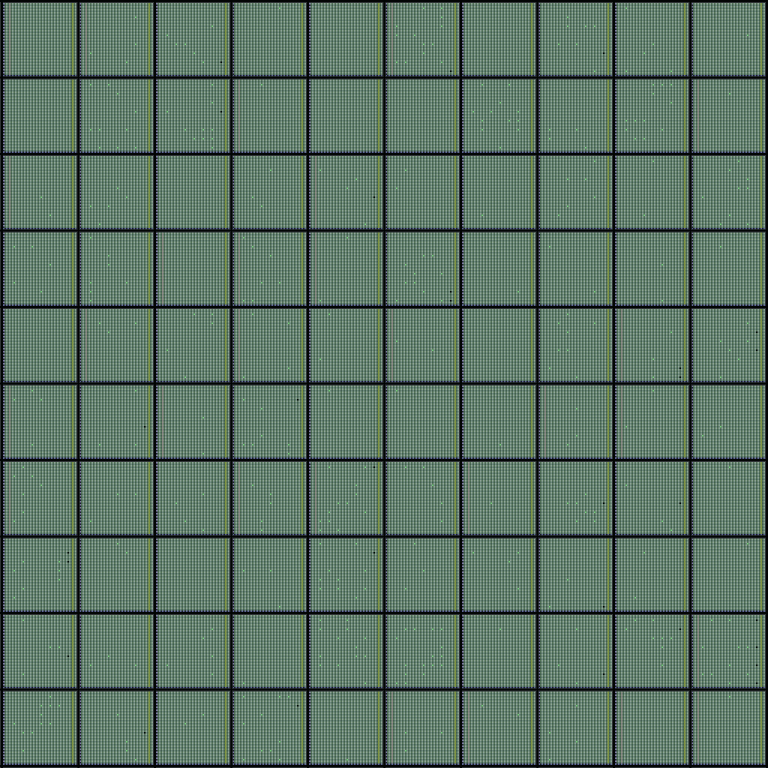
Reproduce this pattern procedurally as a three.js fragment shader.

```glsl
// Ten by ten panels of fine vertical stripes, parted by a thin black frame.
// Stripes carry a faint dash; each panel has a violet dashed edge, a yellow
// line near the right and a lattice of lit or dead dots chosen by a hash.
varying vec2 vUv;

const float UNITS = 512.0;      // layout units across the canvas
const float PANEL = 51.0;       // panel pitch
const float STRIPE = 2.0;       // stripe and dash pitch
const float DOT_PITCH = 6.0;
const vec2 DOT_COUNT = vec2(7.0, 8.0);
const vec2 DOT_START = vec2(6.5, 2.5);

const vec3 BLACK  = vec3(0.01, 0.02, 0.02);
const vec3 SLATE  = vec3(0.20, 0.22, 0.23);
const vec3 INK    = vec3(0.10, 0.12, 0.15);
const vec3 PINE   = vec3(0.26, 0.36, 0.31);
const vec3 FERN   = vec3(0.32, 0.46, 0.34);
const vec3 TEAL   = vec3(0.42, 0.55, 0.49);
const vec3 MINT   = vec3(0.57, 0.64, 0.60);
const vec3 VIOLET = vec3(0.50, 0.48, 0.66);
const vec3 BLUE   = vec3(0.37, 0.40, 0.60);
const vec3 YELLOW = vec3(0.50, 0.58, 0.26);
const vec3 ROSE   = vec3(0.56, 0.50, 0.50);
const vec3 LIT    = vec3(0.46, 0.78, 0.47);

float hash(vec2 p) {
  vec3 q = fract(vec3(p.xyx) * 0.1031);
  q += dot(q, q.yzx + 33.33);
  return fract((q.x + q.y) * q.z);
}

// Share of a sample of width w at x that lies between a and b.
float band(float x, float a, float b, float w) {
  return clamp((min(x + 0.5 * w, b) - max(x - 0.5 * w, a)) / w, 0.0, 1.0);
}

// Running integral of a square wave that is on in the first half.
float waveArea(float x, float period) {
  float t = x / period;
  return period * (0.5 * floor(t) + min(fract(t), 0.5));
}

// Square wave averaged over a sample of width w.
float wave(float x, float period, float w) {
  return (waveArea(x + 0.5 * w, period) - waveArea(x - 0.5 * w, period)) / w;
}

// Striped field with its coloured edge columns and lower hem.
vec3 stripes(vec2 p, vec2 w, float warmth) {
  float dash = wave(p.y, STRIPE, w.y);
  float stripe = wave(p.x, STRIPE, w.x);
  vec3 color = mix(mix(PINE, FERN, dash), mix(TEAL, MINT, dash), stripe);
  color = mix(color, ROSE, warmth * band(p.x, 6.0, 7.0, w.x));
  color = mix(color, YELLOW, band(p.x, 48.0, 49.0, w.x));
  color = mix(color, mix(INK, VIOLET, dash), band(p.x, 2.0, 3.0, w.x));
  return mix(color, mix(INK, BLUE, stripe), band(p.y, 2.0, 3.0, w.y));
}

// Lit dots fill gaps between stripes; the last column holds dead ones.
vec3 addDots(vec3 color, vec2 p, vec2 w, vec2 panel) {
  vec2 q = p - DOT_START;
  vec2 site = floor(q / DOT_PITCH);
  vec2 d = q - (site + 0.5) * DOT_PITCH;
  vec2 valid = step(vec2(0.0), site) * step(site, DOT_COUNT - 1.0);
  float dead = step(DOT_COUNT.x - 1.5, site.x);
  float level = hash(panel + 71.0);
  float density = (0.02 + 0.24 * level * level) * mix(1.0, 0.4, dead);
  float present = step(hash(panel * 13.0 + site + 5.0), density);
  float shape = band(d.x, -0.5, 0.5, w.x) * band(d.y, -0.5, 0.5, w.y);
  return mix(color, mix(LIT, BLACK, dead),
             valid.x * valid.y * present * shape);
}

// Largest cover of a line spanning a to b along either axis.
float frame(vec2 p, float a, float b, vec2 w) {
  return max(band(p.x, a, b, w.x), band(p.y, a, b, w.y));
}

void main() {
  vec2 p = vUv * UNITS;
  vec2 w = max(fwidth(p), vec2(0.001));
  vec2 panel = floor(p / PANEL);
  vec2 local = p - panel * PANEL;

  float warmth = 0.6 * step(0.7, hash(panel + 19.0));
  vec3 color = stripes(local, w, warmth);
  color = addDots(color, local, w, panel);

  // Frame with a soft outer edge and a black core.
  color = mix(color, SLATE, frame(local, 0.0, 2.0, w));
  color = mix(color, BLACK, frame(local, 0.6, 2.0, w));
  gl_FragColor = vec4(color, 1.0);
}
```
